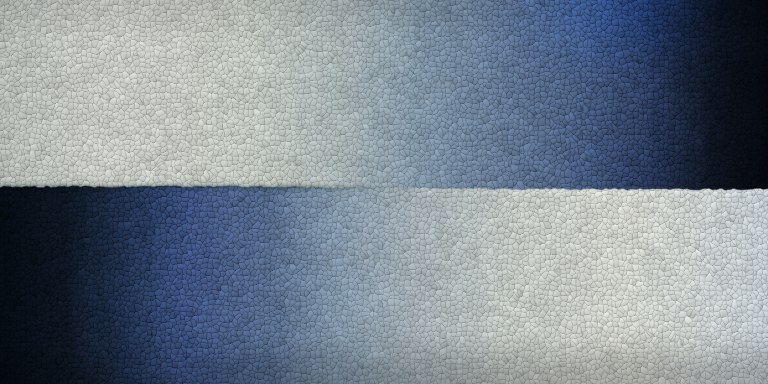
This texture is drawn by a Shadertoy shader. Its source:

```glsl
// Two strips of looped pile carpet meeting at a level seam, each dyed in an
// opposing fade between wool white, slate blue and near black. Colour ramps
// give the dye; a warped cellular pattern shades the separate yarn tufts.

const int STOPS = 10;
const float TUFTS_PER_HEIGHT = 74.0;

float hash(vec2 p) {
    return fract(sin(dot(p, vec2(127.1, 311.7))) * 43758.5453);
}

vec2 hash2(vec2 p) {
    return vec2(hash(p), hash(p + vec2(37.2, 17.9)));
}

float noise(vec2 p) {
    vec2 cell = floor(p), f = fract(p);
    f = f * f * (3.0 - 2.0 * f);
    float low = mix(hash(cell), hash(cell + vec2(1, 0)), f.x);
    float high = mix(hash(cell + vec2(0, 1)), hash(cell + vec2(1, 1)), f.x);
    return mix(low, high, f.y);
}

float fbm(vec2 p) {
    float sum = 0.0, weight = 0.5;
    for (int i = 0; i < 4; i++) {
        sum += weight * noise(p);
        p = p * 2.03 + 11.7;
        weight *= 0.5;
    }
    return sum;
}

// Each stop holds its colour in rgb and its position in a.
vec3 ramp(vec4 stops[STOPS], float x) {
    vec3 colour = stops[0].rgb;
    for (int i = 1; i < STOPS; i++) {
        float t = clamp((x - stops[i - 1].a) / (stops[i].a - stops[i - 1].a), 0.0, 1.0);
        colour = mix(colour, stops[i].rgb, t);
    }
    return colour;
}

vec3 upperDye(float x) {
    return ramp(vec4[STOPS](
        vec4(0.69, 0.71, 0.69, 0.00), vec4(0.76, 0.77, 0.75, 0.14),
        vec4(0.74, 0.76, 0.73, 0.32), vec4(0.65, 0.69, 0.69, 0.44),
        vec4(0.50, 0.58, 0.64, 0.54), vec4(0.37, 0.45, 0.56, 0.66),
        vec4(0.26, 0.34, 0.48, 0.76), vec4(0.15, 0.21, 0.34, 0.85),
        vec4(0.05, 0.075, 0.12, 0.93), vec4(0.02, 0.03, 0.05, 1.00)), x);
}

vec3 lowerDye(float x) {
    return ramp(vec4[STOPS](
        vec4(0.02, 0.045, 0.075, 0.00), vec4(0.05, 0.085, 0.13, 0.09),
        vec4(0.12, 0.18, 0.28, 0.16), vec4(0.23, 0.30, 0.45, 0.24),
        vec4(0.33, 0.41, 0.53, 0.35), vec4(0.50, 0.58, 0.65, 0.44),
        vec4(0.63, 0.67, 0.69, 0.54), vec4(0.74, 0.76, 0.74, 0.67),
        vec4(0.79, 0.80, 0.77, 0.82), vec4(0.74, 0.77, 0.79, 1.00)), x);
}

// Signed tuft relief: lit crowns are positive, gaps between loops negative.
float tuftRelief(vec2 p) {
    p += 0.7 * (vec2(noise(p * 0.8), noise(p * 0.8 + 53.0)) - 0.5);
    vec2 base = floor(p), toCrown = vec2(0), crownCell = vec2(0);
    float nearest = 9.0, second = 9.0;
    for (int y = -1; y <= 1; y++) {
        for (int x = -1; x <= 1; x++) {
            vec2 cell = base + vec2(x, y);
            vec2 offset = cell + 0.1 + 0.8 * hash2(cell) - p;
            float d = length(offset);
            if (d < nearest) {
                second = nearest;
                nearest = d;
                toCrown = offset;
                crownCell = cell;
            } else {
                second = min(second, d);
            }
        }
    }
    float gap = 1.0 - smoothstep(0.0, 0.32, second - nearest);
    float light = dot(toCrown, normalize(vec2(0.4, -1.0)));
    float tone = hash(crownCell + 7.3) - 0.5;
    return 0.16 + 0.38 * light + 0.22 * tone - 0.42 * gap;
}

void mainImage(out vec4 fragColor, in vec2 fragCoord) {
    vec2 uv = fragCoord / iResolution.xy;
    vec2 p = fragCoord / iResolution.y;
    float pixel = 1.0 / iResolution.y;

    // Seam, sagging slightly to the right and frayed by single loops
    float seam = mix(0.514, 0.507, smoothstep(0.2, 0.8, uv.x));
    seam += 0.005 * (noise(vec2(p.x * 90.0, 3.0)) - 0.5);
    float above = p.y - seam;
    float upper = smoothstep(-pixel, pixel, above);

    // Dye soaks unevenly, leaving soft vertical streaks
    float streak = noise(vec2(p.x * 34.0, p.y * 1.5)) - 0.5;
    float dyeX = clamp(uv.x + 0.012 * streak + 0.03 * (fbm(p * 9.0) - 0.47), 0.0, 1.0);
    vec3 colour = mix(lowerDye(dyeX), upperDye(dyeX), upper);

    // Richer blue along the top right and in the lower left
    float topBlue = smoothstep(0.75, 1.0, uv.y) * exp(-pow((uv.x - 0.79) / 0.11, 2.0));
    float lowBlue = (1.0 - upper) * exp(-pow((uv.x - 0.25) / 0.09, 2.0));
    colour += vec3(-0.04, 0.0, 0.08) * topBlue + vec3(-0.01, 0.0, 0.025) * lowBlue;

    // Pile shading, kept visible in the darkest dye
    float relief = tuftRelief(p * TUFTS_PER_HEIGHT);
    float strength = mix(0.75, 0.33, smoothstep(0.1, 0.7, colour.g));
    colour *= 1.0 + strength * relief + 0.10 * (fbm(p * 26.0) - 0.47);

    // Shadow below the seam at left, pale lip at right, then edge falloff
    float shadow = exp(-abs(above) * 190.0) * (1.0 - smoothstep(0.35, 0.56, uv.x));
    float lip = exp(-abs(above + 0.007) * 170.0) * smoothstep(0.5, 0.7, uv.x);
    colour *= mix(vec3(1.0), vec3(0.55, 0.64, 0.62), shadow);
    colour += 0.05 * lip * (1.0 - upper);
    colour *= 1.0 - 0.20 * (1.0 - smoothstep(0.0, 0.16, uv.y));
    colour *= 1.0 - 0.08 * smoothstep(0.88, 1.0, uv.y) * (1.0 - topBlue);

    fragColor = vec4(clamp(colour, 0.0, 1.0), 1.0);
}
```
